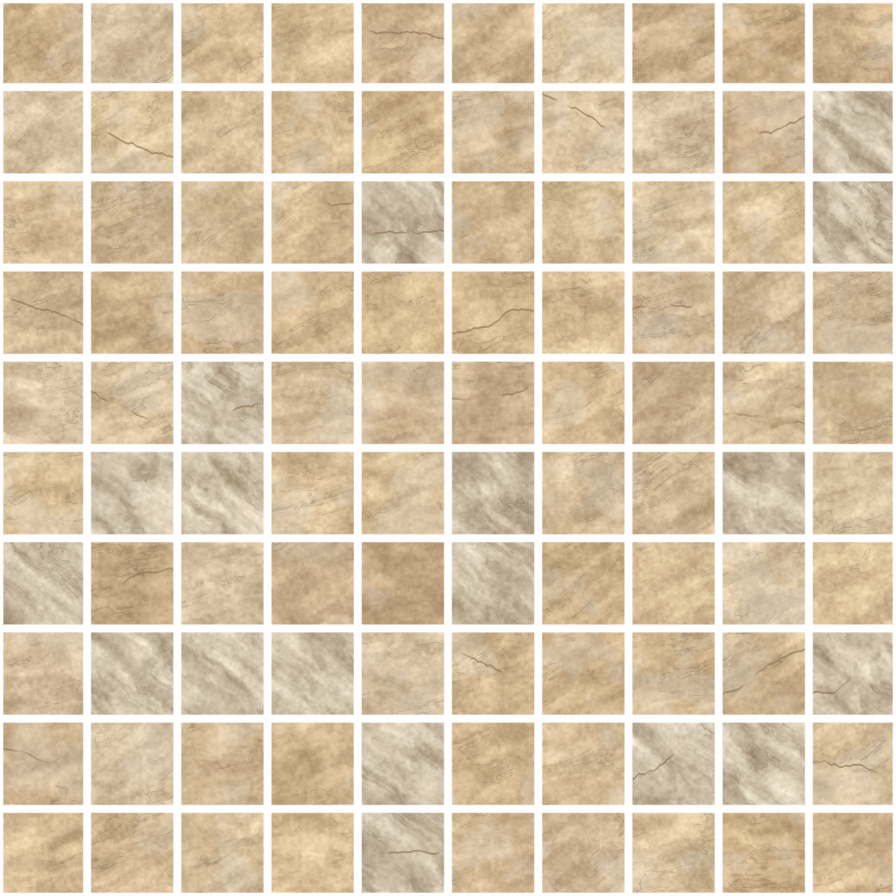
Reproduce this texture procedurally as a Shadertoy shader.

```glsl
const float PITCH = 0.1007;         // tile spacing, canvas units
const float TILE_HALF = 0.0459;     // half a tile side
const float MARGIN = 0.0037;        // pale rim around the sheet
const float CORNER = 0.0012;
const float GREY_SHARE = 0.12;      // share of slate-like tiles
const float CRACK_SHARE = 0.22;     // share of tiles with a crack
const float STREAK_DEPTH = 0.40;
const float BLOTCH_DEPTH = 0.30;
const float GRAIN_DEPTH = 0.17;

const vec3 GROUT = vec3(0.995);
const vec3 BROWN = vec3(0.765, 0.655, 0.520);
const vec3 CREAM = vec3(0.850, 0.775, 0.655);
const vec3 GOLD = vec3(0.845, 0.735, 0.560);
const vec3 GREY = vec3(0.780, 0.730, 0.645);
const vec3 PALE = vec3(0.865, 0.805, 0.715);
const vec3 CRACK = vec3(0.560, 0.460, 0.340);

float hash(vec2 p) {
    vec3 q = fract(vec3(p.xyx) * 0.1031);
    q += dot(q, q.yzx + 33.33);
    return fract((q.x + q.y) * q.z);
}

float noise(vec2 p) {
    vec2 i = floor(p), f = fract(p);
    f = f * f * (3.0 - 2.0 * f);
    return mix(mix(hash(i), hash(i + vec2(1, 0)), f.x),
               mix(hash(i + vec2(0, 1)), hash(i + vec2(1, 1)), f.x), f.y);
}

float fbm(vec2 p) {
    float sum = 0.0, amp = 0.533;
    for (int i = 0; i < 4; i++) {
        sum += amp * noise(p);
        p = p * 2.03 + 17.3;
        amp *= 0.5;
    }
    return sum;
}

vec2 rotate(vec2 p, float a) {
    float c = cos(a), s = sin(a);
    return vec2(c * p.x + s * p.y, c * p.y - s * p.x);
}

float roundBox(vec2 p, float halfSide, float radius) {
    vec2 d = abs(p) - halfSide + radius;
    return length(max(d, 0.0)) + min(max(d.x, d.y), 0.0) - radius;
}

vec3 stone(vec2 local, vec2 id) {
    // Independent traits of this tile
    float tone = hash(id + 3.1);
    float warmth = hash(id + 19.7);
    float grey = step(hash(id + 41.3), GREY_SHARE);
    float tilt = mix(mix(-0.05, 0.55, hash(id + 57.9)), -0.75, grey);
    vec2 p = local + 3.0 * vec2(hash(id + 71.1), hash(id + 89.5)) + 1.0;

    // Slanted layers, cloudy patches and sandy grain
    vec2 along = rotate(p, tilt);
    float warp = fbm(p * 28.0);
    float streak = fbm(along * vec2(20.0, 85.0) + 2.0 * warp) - 0.5;
    float blotch = fbm(p * 34.0 + 9.0) - 0.5;
    float grain = 0.6 * noise(p * 230.0) + 0.4 * noise(p * 410.0) - 0.5;

    vec3 color = mix(BROWN, CREAM, tone);
    color = mix(color, GOLD, 0.65 * warmth);
    color = mix(color, GREY, 0.85 * grey);
    float shade = STREAK_DEPTH * streak * (0.7 + 0.6 * grey)
                + BLOTCH_DEPTH * blotch + GRAIN_DEPTH * grain;
    color *= 1.0 + shade * vec3(0.85, 1.0, 1.2);

    // Worn pale patches and darker seams
    float worn = smoothstep(0.54, 0.70, fbm(p * 18.0 + 31.0));
    color = mix(color, PALE * (1.0 + 0.5 * shade), 0.5 * worn);
    float seam = 1.0 - smoothstep(0.0, 0.035, abs(streak + 0.06));
    color *= 1.0 - 0.11 * seam * smoothstep(0.40, 0.65, warp);

    // Broken hairline crack on a few tiles
    vec2 c = rotate(local, mix(-0.5, 0.5, hash(id + 103.0)));
    float bend = 0.018 * (fbm(vec2(p.x * 45.0, id.y)) - 0.5);
    float offset = 0.04 * (hash(id + 127.0) - 0.5);
    float line = 1.0 - smoothstep(0.0003, 0.0018, abs(c.y - offset - bend));
    float broken = smoothstep(0.38, 0.60, noise(p * 38.0 + 5.0));
    float hasCrack = step(hash(id + 139.0), CRACK_SHARE);
    return mix(color, CRACK, 0.65 * line * broken * hasCrack);
}

void mainImage(out vec4 fragColor, in vec2 fragCoord) {
    vec2 uv = fragCoord / iResolution.xy;
    float pixel = 1.0 / min(iResolution.x, iResolution.y);

    // Ten by ten grid, centred on a grout crossing
    vec2 cell = (uv - 0.5) / PITCH + 5.0;
    vec2 id = clamp(floor(cell), 0.0, 9.0);
    vec2 local = (cell - id - 0.5) * PITCH;

    // Tile outline, trimmed by the outer rim
    float edge = roundBox(local, TILE_HALF, CORNER);
    edge = max(edge, roundBox(uv - 0.5, 0.5 - MARGIN, CORNER));
    float cover = 1.0 - smoothstep(-pixel, pixel, edge);

    vec3 color = mix(GROUT, stone(local, id), cover);
    fragColor = vec4(clamp(color, 0.0, 1.0), 1.0);
}
```
